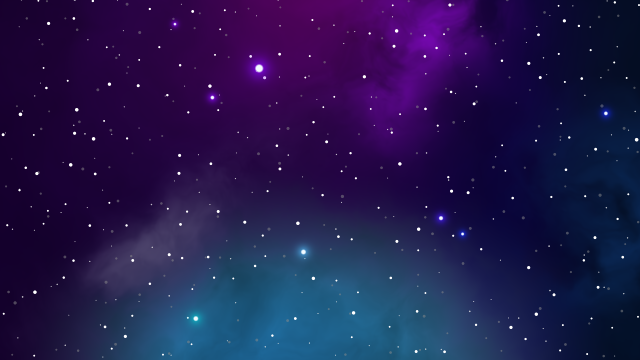
Reproduce this background procedurally as a WebGL 2 fragment shader.

```glsl
#version 300 es
precision highp float;
// A deep-space background: a violet nebula over a teal dome of glowing gas.
// Soft elliptical blobs, broken up by fractal noise, tint a horizontal gradient;
// hashed grids scatter the small stars and a short loop adds glowing ones.

uniform vec2 u_resolution;
out vec4 fragColor;

const int GLOW_COUNT = 8;

// Position, core radius
const vec3 GLOW_STARS[GLOW_COUNT] = vec3[](
  vec3(0.720, 0.810, 0.0110), vec3(0.590, 0.729, 0.0050),
  vec3(0.486, 0.933, 0.0035), vec3(1.683, 0.685, 0.0050),
  vec3(1.225, 0.394, 0.0055), vec3(1.285, 0.350, 0.0040),
  vec3(0.843, 0.300, 0.0065), vec3(0.544, 0.115, 0.0065));

const vec3 VIOLET = vec3(0.52, 0.02, 0.95);
const vec3 BLUE = vec3(0.08, 0.16, 0.95);
const vec3 INDIGO = vec3(0.26, 0.10, 0.95);
const vec3 ICE = vec3(0.30, 0.66, 0.90);
const vec3 AQUA = vec3(0.05, 0.72, 0.78);
const vec3 GLOW_COLORS[GLOW_COUNT] = vec3[](
  VIOLET, VIOLET, VIOLET, BLUE, INDIGO, BLUE, ICE, AQUA);

// Hash without sine
vec3 hash32(vec2 p) {
  vec3 q = fract(vec3(p.xyx) * vec3(0.1031, 0.1030, 0.0973));
  q += dot(q, q.yxz + 33.33);
  return fract((q.xxy + q.yzz) * q.zyx);
}

float valueNoise(vec2 p) {
  vec2 i = floor(p);
  vec2 f = fract(p);
  f = f * f * (3.0 - 2.0 * f);
  float low = mix(hash32(i).x, hash32(i + vec2(1, 0)).x, f.x);
  float high = mix(hash32(i + vec2(0, 1)).x, hash32(i + vec2(1, 1)).x, f.x);
  return mix(low, high, f.y);
}

float fbm(vec2 p) {
  float sum = 0.0;
  float weight = 0.5;
  for (int i = 0; i < 5; i++) {
    sum += weight * valueNoise(p);
    p = mat2(1.6, 1.2, -1.2, 1.6) * p + 7.3;
    weight *= 0.5;
  }
  return sum;
}

// Gaussian ellipse, rotated by an angle
float blob(vec2 p, vec2 center, vec2 radii, float angle) {
  float c = cos(angle);
  float s = sin(angle);
  vec2 d = mat2(c, -s, s, c) * (p - center) / radii;
  return exp(-dot(d, d));
}

float disc(float dist, float radius, float pixel) {
  return 1.0 - smoothstep(radius - pixel, radius + pixel, dist);
}

// One jittered star per grid cell, kept with the given chance
float starLayer(vec2 p, float cell, float chance, vec2 radii, float seed, float pixel) {
  vec2 id = floor(p / cell);
  vec3 place = hash32(id + seed);
  vec3 kind = hash32(id + seed + 57.0);
  vec2 center = (id + 0.1 + 0.8 * place.xy) * cell;
  float radius = mix(radii.x, radii.y, kind.x * kind.x);
  return step(kind.y, chance) * disc(length(p - center), radius, pixel);
}

// Sky gradient from left to right, with the violet nebula
vec3 skyColor(vec2 p, float clouds) {
  vec3 color = mix(vec3(0.075, 0.0, 0.17), vec3(0.10, 0.015, 0.235), smoothstep(0.0, 0.6, p.x));
  color = mix(color, vec3(0.03, 0.01, 0.22), smoothstep(0.95, 1.4, p.x));
  color = mix(color, vec3(0.01, 0.055, 0.14), smoothstep(1.42, 1.72, p.x));
  color = mix(color, vec3(0.19, 0.01, 0.28), 0.75 * blob(p, vec2(0.7, 0.85), vec2(0.62, 0.38), 0.0));
  color = mix(color, vec3(0.36, 0.01, 0.39), 0.85 * blob(p, vec2(0.87, 1.06), vec2(0.32, 0.27), 0.0));
  float plume = blob(p, vec2(1.16, 0.93), vec2(0.22, 0.12), 0.3)
              + 0.65 * blob(p, vec2(1.07, 0.72), vec2(0.09, 0.13), -0.2);
  color = mix(color, vec3(0.44, 0.03, 0.66), min(plume, 1.0) * smoothstep(0.25, 0.7, clouds));
  float haze = blob(p, vec2(1.68, 0.40), vec2(0.20, 0.26), -0.3);
  return mix(color, vec3(0.04, 0.16, 0.34), haze * smoothstep(0.2, 0.75, clouds));
}

// Teal dome rising from the lower edge, with a pale cloud on its left shoulder
vec3 addDome(vec3 color, vec2 p, float clouds) {
  float reach = length((p - vec2(0.86, -0.08)) / vec2(0.80, 0.58)) + 0.28 * (clouds - 0.5);
  float body = 1.0 - smoothstep(0.50, 1.08, reach);
  vec3 gas = mix(vec3(0.20, 0.27, 0.40), vec3(0.11, 0.32, 0.43), 1.0 - smoothstep(0.35, 0.85, reach));
  gas = mix(gas, vec3(0.12, 0.44, 0.66), 0.85 * blob(p, vec2(0.73, 0.0), vec2(0.30, 0.20), 0.0));
  color = mix(color, gas * (0.78 + 0.44 * clouds), body);
  float shoulder = blob(p, vec2(0.42, 0.31), vec2(0.34, 0.10), 0.65);
  return mix(color, vec3(0.33, 0.31, 0.44), 0.8 * shoulder * smoothstep(0.25, 0.75, clouds));
}

void main() {
  vec2 p = gl_FragCoord.xy / u_resolution.y;
  float pixel = 0.6 / u_resolution.y;
  vec2 warp = vec2(fbm(p * 4.0), fbm(p * 4.0 + 19.0)) - 0.5;
  float clouds = fbm(p * 6.0 + warp * 1.6 + 3.0);

  vec3 color = skyColor(p + warp * 0.12, clouds);
  color = addDome(color, p + warp * 0.05, clouds);
  color *= 0.86 + 0.28 * clouds;

  // Scattered stars: faint grey, small and bright white
  color = mix(color, vec3(0.55), 0.5 * starLayer(p, 0.085, 0.65, vec2(0.0025, 0.0045), 11.0, pixel));
  color = mix(color, vec3(0.9), 0.8 * starLayer(p, 0.075, 0.50, vec2(0.0012, 0.0022), 83.0, pixel));
  color = mix(color, vec3(1.0), starLayer(p, 0.080, 0.65, vec2(0.0024, 0.0050), 147.0, pixel));

  // Glowing stars
  for (int i = 0; i < GLOW_COUNT; i++) {
    float radius = GLOW_STARS[i].z;
    float dist = length(p - GLOW_STARS[i].xy);
    float halo = exp(-pow(dist / (radius * 2.5), 1.5));
    color = mix(color, GLOW_COLORS[i], 0.9 * halo);
    color = mix(color, vec3(0.95, 0.98, 1.0), disc(dist, radius * 0.95, pixel + radius * 0.15));
  }
  fragColor = vec4(color, 1.0);
}
```
